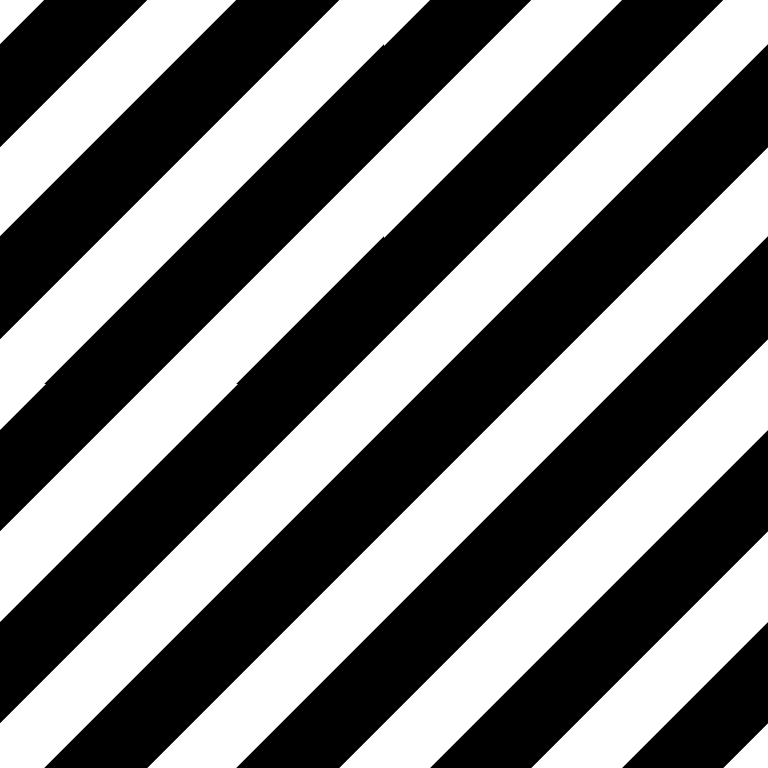
A WebGL 1 fragment shader for this pattern:

```glsl
precision highp float;

uniform vec2 u_resolution;

// Leading edge of a stripe within its period: slightly earlier in alternate
// half diagonals and throughout the upper left quadrant, which leaves small nicks
float leadingEdge(vec2 uv, float diagonal) {
    float alternateHalf = 1.0 - step(0.5, fract(diagonal));
    float upperLeft = (1.0 - step(0.5, uv.x)) * step(0.5, uv.y);
    return mix(0.240, 0.230, max(alternateHalf, upperLeft));
}

// Coverage of the dark diagonal band
float stripe(vec2 uv, float pixel) {
    float diagonal = uv.x - uv.y + 1.0;
    float phase = fract(diagonal * 4.0);
    float blur = 4.0 * 0.7071 * pixel;
    float start = leadingEdge(uv, diagonal);
    return smoothstep(start - blur, start + blur, phase)
         * (1.0 - smoothstep(0.767 - blur, 0.767 + blur, phase));
}

void main() {
    vec2 uv = gl_FragCoord.xy / u_resolution;
    float pixel = 1.0 / min(u_resolution.x, u_resolution.y);
    vec3 white = vec3(1.0);
    vec3 black = vec3(0.0);
    gl_FragColor = vec4(mix(white, black, stripe(uv, pixel)), 1.0);
}
```
